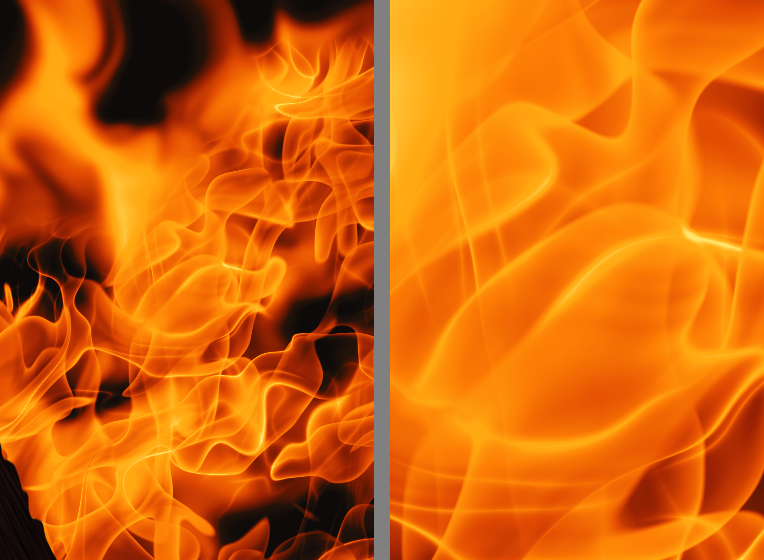
Left, the full canvas; right, a detail of the centre.
This texture is drawn by a Shadertoy shader. Its source:

```glsl
// Close view of a wood fire: a blurred glow lies behind translucent sheets of flame.
// Swirled gradient noise gives each sheet a bright rim, fading body and thin wisps;
// the summed heat is turned into colour by a ramp from char to pale yellow.

vec2 randomSlope(vec2 cell) {
    vec3 h = fract(vec3(cell.xyx) * vec3(0.1031, 0.1030, 0.0973));
    h += dot(h, h.yzx + 33.33);
    return fract((h.xx + h.yz) * h.zy) * 2.0 - 1.0;
}

// Gradient noise, roughly -0.6 to 0.6
float noise(vec2 p) {
    vec2 i = floor(p), f = p - i;
    vec2 u = f * f * f * (f * (f * 6.0 - 15.0) + 10.0);
    vec2 e = vec2(1.0, 0.0);
    float low = mix(dot(randomSlope(i), f), dot(randomSlope(i + e), f - e), u.x);
    float high = mix(dot(randomSlope(i + e.yx), f - e.yx),
                     dot(randomSlope(i + e.xx), f - e.xx), u.x);
    return mix(low, high, u.y);
}

// Bends space into slow curls, then smaller ones
vec2 swirl(vec2 p, float seed, float amount) {
    vec2 q = p + amount * vec2(noise(p * 4.0 + seed), noise(p * 4.0 + seed + 37.0));
    return q + 0.45 * amount * vec2(noise(q * 9.0 + seed + 11.0), noise(q * 9.0 + seed + 53.0));
}

// Soft elliptical patch
float patchAt(vec2 p, vec2 centre, vec2 radius) {
    vec2 d = (p - centre) / radius;
    return exp(-dot(d, d));
}

// Large hot and cold regions of the fire
float regions(vec2 p) {
    float hot = 0.27 * patchAt(p, vec2(0.19, 0.66), vec2(0.15, 0.15))
              + 0.25 * patchAt(p, vec2(0.11, 0.90), vec2(0.07, 0.14))
              + 0.24 * patchAt(p, vec2(0.42, 0.53), vec2(0.18, 0.13))
              + 0.30 * patchAt(p, vec2(0.51, 0.84), vec2(0.13, 0.07))
              + 0.36 * patchAt(p, vec2(0.11, 0.20), vec2(0.14, 0.10))
              + 0.30 * patchAt(p, vec2(0.33, 0.17), vec2(0.10, 0.17));
    float cold = 0.75 * patchAt(p, vec2(0.29, 0.84), vec2(0.08, 0.10))
               + 0.60 * patchAt(p, vec2(0.00, 0.96), vec2(0.06, 0.12))
               + 0.50 * patchAt(p, vec2(0.04, 0.50), vec2(0.13, 0.05))
               + 0.45 * patchAt(p, vec2(0.18, 0.31), vec2(0.10, 0.05))
               + 0.45 * patchAt(p, vec2(0.64, 0.42), vec2(0.09, 0.12))
               + 0.35 * patchAt(p, vec2(0.46, 0.73), vec2(0.09, 0.05))
               + 0.40 * patchAt(p, vec2(0.52, 1.00), vec2(0.20, 0.08))
               + 0.50 * patchAt(p, vec2(0.56, 0.06), vec2(0.18, 0.10));
    return hot - cold;
}

vec3 fireColour(float heat) {
    vec3 c = mix(vec3(0.05, 0.04, 0.035), vec3(0.13, 0.07, 0.04), smoothstep(-0.15, 0.07, heat));
    c = mix(c, vec3(0.38, 0.09, 0.01), clamp((heat - 0.07) / 0.12, 0.0, 1.0));
    c = mix(c, vec3(0.63, 0.14, 0.01), clamp((heat - 0.19) / 0.15, 0.0, 1.0));
    c = mix(c, vec3(0.88, 0.29, 0.01), clamp((heat - 0.34) / 0.18, 0.0, 1.0));
    c = mix(c, vec3(0.99, 0.49, 0.02), clamp((heat - 0.52) / 0.20, 0.0, 1.0));
    c = mix(c, vec3(1.00, 0.66, 0.07), clamp((heat - 0.72) / 0.20, 0.0, 1.0));
    return mix(c, vec3(1.00, 0.90, 0.42), smoothstep(0.95, 1.45, heat));
}

void mainImage(out vec4 fragColor, in vec2 fragCoord) {
    vec2 p = fragCoord / iResolution.y;
    p.x *= 0.668 * iResolution.y / iResolution.x;

    // The upper left and the top stay out of focus
    float focus = 1.0 - smoothstep(-0.08, 0.08, p.y - 0.55 - 1.5 * max(p.x - 0.25, 0.0));
    focus *= 1.0 - smoothstep(0.88, 0.95, p.y);

    // Blurred flames behind, darker where sheets will cover them
    vec2 drift = swirl(p, 3.0, 0.15);
    float bias = regions(mix(p, drift, 0.7));
    float heat = mix(0.45, 0.27, focus) + bias + 0.7 * noise(drift * vec2(6.5, 4.5) + 8.0)
               + 0.5 * noise(drift * vec2(14.0, 10.0) + 21.0);

    // Folded sheets, each finer and leaning further to the right
    for (int i = 0; i < 5; i++) {
        float seed = 17.3 * float(i) + 5.0;
        float lean = 0.1 + 0.27 * float(i);
        vec2 q = swirl(p, seed, 0.17);
        vec2 along = vec2(sin(lean), cos(lean));
        vec2 flow = vec2(dot(q, vec2(along.y, -along.x)), dot(q, along));

        float depth = noise(flow * vec2(5.5, 3.0) * (1.0 + 0.15 * float(i)) + seed) - 0.04;
        float rim = exp(-max(depth, 0.0) * 8.0);
        float cover = smoothstep(0.0, 0.022, depth) * (0.25 + 0.6 * rim) * focus;
        float grain = noise(flow * vec2(22.0, 6.0) + seed)
                    + 0.6 * noise(flow * vec2(55.0, 11.0) + seed + 9.0);
        float sheetHeat = 0.38 + 0.35 * rim + 0.32 * grain + 0.65 * bias;
        heat = mix(heat, sheetHeat, cover);

        // Glowing rim lines and loose wisps, present only in places
        float lively = smoothstep(0.0, 0.32, noise(p * 5.0 + seed + 70.0)) * focus;
        float line = exp(-abs(depth - 0.02) / 0.011);
        float wisp = exp(-abs(noise(flow * vec2(11.0, 3.5) + seed + 29.0)) * 32.0);
        heat += lively * (0.38 * line + 0.24 * wisp);
    }

    // Stretch the contrast before colouring
    vec3 colour = fireColour(0.52 + 1.3 * (heat - 0.48));

    // Charred log with a ragged edge in the lower left corner
    float ragged = 0.035 * noise(p * vec2(60.0, 22.0)) + 0.03 * noise(p * 18.0);
    float charred = 1.0 - smoothstep(-0.004, 0.004, p.y - 0.2 + 1.9 * p.x + ragged);
    float bark = noise(vec2(p.x * 1.9 + p.y, p.y * 0.3 - p.x) * vec2(90.0, 14.0));
    colour = mix(colour, vec3(0.07, 0.035, 0.03) * (1.0 + 1.2 * bark), charred);

    fragColor = vec4(colour, 1.0);
}
```
